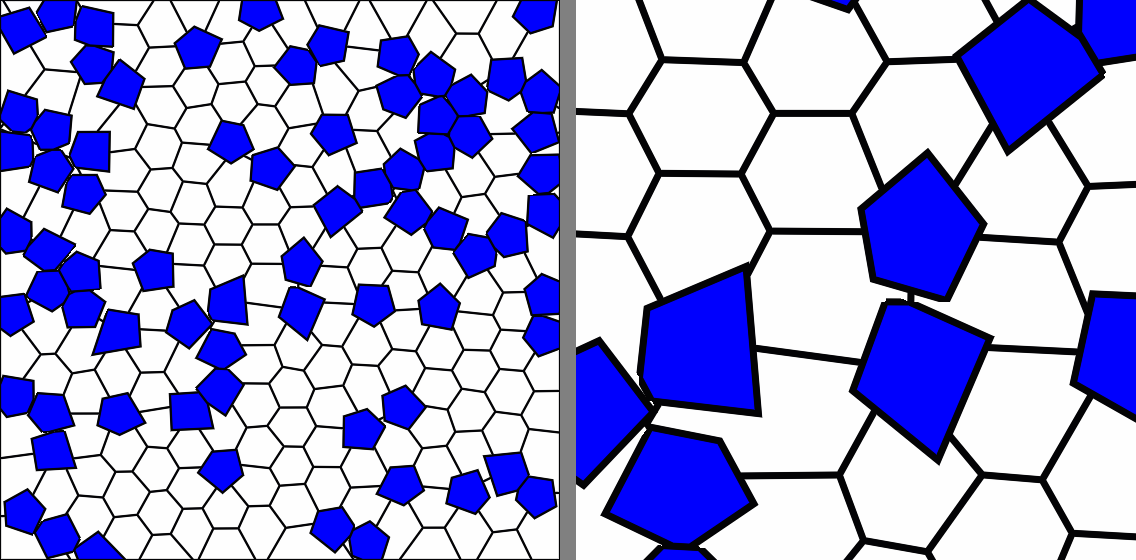
Left, the full canvas; right, a detail of the centre.
A WebGL 2 fragment shader for this pattern:

```glsl
#version 300 es
precision highp float;
// Honeycomb of white Voronoi cells with scattered blue four- and five-sided tiles.
// Sites sit on a warped, jittered hex lattice. Blue sites are left out of the white
// diagram and laid over it as convex polygons, cut by bisectors where they meet.
uniform vec2 u_resolution;
out vec4 outColor;

const vec2 GRID = vec2(16.0, 14.0);
const int REACH = 3;

float hash(vec2 p) {
  return fract(sin(dot(p, vec2(127.1, 311.7))) * 43758.5453);
}

bool onGrid(vec2 id) {
  return all(greaterThanEqual(id, vec2(0.0))) && all(lessThan(id, GRID));
}

// Hex lattice point, bent by slow waves and jittered
vec2 sitePosition(vec2 id) {
  vec2 p = (id + vec2(0.5, 0.25 + 0.5 * mod(id.x, 2.0))) / GRID;
  vec2 wave = 0.008 * sin(vec2(7.0, 6.0) * p.yx + vec2(4.0, 2.0) * p + vec2(1.0, 4.0));
  vec2 jitter = vec2(hash(id + 3.7), hash(id + 8.3)) - 0.5;
  return p + wave + 0.015 * jitter;
}

// Blue sites gather loosely in some regions
bool isBlue(vec2 id) {
  float share = 0.3 + 0.1 * sin(0.7 * id.x + 1.0) * sin(0.6 * id.y + 2.0);
  return hash(id + 21.4) < share;
}

// Signed distance to an irregular convex tile of four or five sides
float tileDistance(vec2 q, vec2 id) {
  float sides = hash(id + 5.1) < 0.35 ? 4.0 : 5.0;
  float turn = hash(id + 11.9);
  float d = -1.0;
  for (float i = 0.0; i < sides; i++) {
    float angle = 6.28318 * (i + turn + 0.35 * hash(id + 31.0 + i)) / sides;
    float inset = 0.031 + 0.004 * hash(id + 47.0 + i);
    d = max(d, dot(q, vec2(cos(angle), sin(angle))) - inset);
  }
  return d;
}

float bisectorDistance(vec2 p, vec2 a, vec2 b) {
  return dot(0.5 * (a + b) - p, normalize(b - a));
}

void main() {
  vec2 p = gl_FragCoord.xy / u_resolution;
  vec2 base = floor(p * GRID);

  // Nearest site of each kind
  vec2 white = vec2(9.0), blue = vec2(9.0);
  vec2 whiteId = vec2(-9.0), blueId = vec2(-9.0);
  for (int y = -REACH; y <= REACH; y++) {
    for (int x = -REACH; x <= REACH; x++) {
      vec2 id = base + vec2(x, y);
      if (!onGrid(id)) continue;
      vec2 site = sitePosition(id);
      if (isBlue(id)) {
        if (distance(p, site) < distance(p, blue)) { blue = site; blueId = id; }
      } else if (distance(p, site) < distance(p, white)) {
        white = site;
        whiteId = id;
      }
    }
  }

  // Distance to the closest wall, within the layer that is visible here
  float tile = tileDistance(p - blue, blueId);
  float wall = abs(tile);
  for (int y = -REACH; y <= REACH; y++) {
    for (int x = -REACH; x <= REACH; x++) {
      vec2 id = base + vec2(x, y);
      if (!onGrid(id) || id == whiteId || id == blueId) continue;
      vec2 site = sitePosition(id);
      if (isBlue(id)) {
        float cut = bisectorDistance(p, blue, site);
        if (cut < wall && min(tile, tileDistance(p - site, id)) < 0.0) wall = cut;
      } else if (tile > 0.0) {
        wall = min(wall, bisectorDistance(p, white, site));
      }
    }
  }

  // Frame along the canvas border
  vec2 border = min(p, 1.0 - p);
  wall = min(wall, min(border.x, border.y));

  // Fill and smooth dark lines
  float pixel = 1.0 / min(u_resolution.x, u_resolution.y);
  vec3 fill = tile < 0.0 ? vec3(0.0, 0.0, 0.995) : vec3(0.995);
  float line = 1.0 - smoothstep(-0.6, 0.6, (wall - 0.0021) / pixel);
  outColor = vec4(mix(fill, vec3(0.01, 0.01, 0.02), line), 1.0);
}
```
